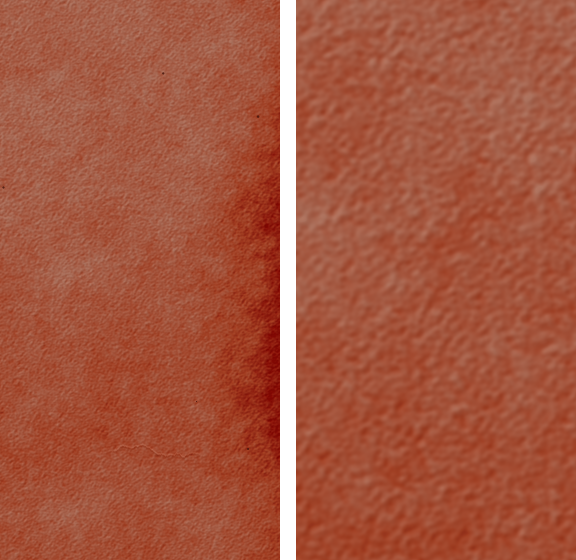
Left: the whole. Right: its middle third, enlarged.
Write a WebGL 1 fragment shader that draws this texture.

```glsl
precision highp float;
uniform vec2 u_resolution;

const vec3 BURNT = vec3(0.51, 0.03, 0.01);
const vec3 RUST = vec3(0.63, 0.24, 0.13);
const vec3 PALE_CLAY = vec3(0.655, 0.415, 0.335);

vec2 hash2(vec2 cell) {
  vec3 q = fract(cell.xyx * vec3(0.1031, 0.1030, 0.0973));
  q += dot(q, q.yzx + 33.33);
  return fract((q.xx + q.yz) * q.zy);
}

float corner(vec2 cell, vec2 offset) {
  return dot(hash2(cell) * 2.0 - 1.0, offset);
}

float gradientNoise(vec2 p) {
  vec2 i = floor(p);
  vec2 f = p - i;
  vec2 w = f * f * f * (f * (f * 6.0 - 15.0) + 10.0);
  vec2 e = vec2(1.0, 0.0);
  float low = mix(corner(i, f), corner(i + e.xy, f - e.xy), w.x);
  float high = mix(corner(i + e.yx, f - e.yx), corner(i + e.xx, f - e.xx), w.x);
  return mix(low, high, w.y);
}

mat2 rotation(float angle) {
  float c = cos(angle);
  float s = sin(angle);
  return mat2(c, -s, s, c);
}

float fbm(vec2 p) {
  float sum = 0.0;
  float amplitude = 0.6;
  mat2 turn = rotation(0.6) * 2.03;
  for (int i = 0; i < 5; i++) {
    sum += amplitude * gradientNoise(p);
    p = turn * p + 17.3;
    amplitude *= 0.55;
  }
  return sum;
}

// Short fibres lying along the given angle
float fibres(vec2 p, float angle, vec2 frequency) {
  return gradientNoise(rotation(angle) * p * frequency.x * vec2(frequency.y, 1.0) + 60.0);
}

float paperHeight(vec2 p) {
  float bend = 0.5 * gradientNoise(p * 9.0 + 40.0);
  vec2 warped = p + 0.006 * bend;
  return 0.8 * fibres(warped, 0.8, vec2(92.0, 0.5)) + 0.6 * gradientNoise(p * 57.0 + 9.0)
    + 0.9 * fibres(p, 0.35, vec2(113.0, 0.85)) + 0.5 * fibres(p, 2.3, vec2(105.0, 0.4));
}

float softPatch(vec2 p, vec2 center, vec2 radius, float angle) {
  vec2 q = rotation(angle) * (p - center) / radius;
  return exp(-dot(q, q) * 1.5);
}

// Stain that soaks in from the right side, heaviest at mid height
float edgeBurn(vec2 p, float wobble) {
  float span = smoothstep(0.0, 0.75, p.y) * (1.0 - smoothstep(1.2, 1.95, p.y));
  float inset = max(1.0 - p.x + 0.1 * wobble, 0.0);
  return mix(0.3, 1.0, span) * (0.75 * exp(-inset / 0.07) + 0.5 * exp(-inset * inset / 0.05));
}

// Thin raised wrinkle: light on the ridge, dark below it
float crease(vec2 p) {
  float ridge = 0.385 - 0.06 * (p.x - 0.5) + 0.06 * fbm(vec2(p.x * 11.0, 4.5));
  float d = p.y - ridge;
  float reach = smoothstep(0.36, 0.46, p.x) * (1.0 - smoothstep(0.66, 0.75, p.x));
  float light = exp(-d * d / 0.000012);
  float shade = exp(-(d + 0.006) * (d + 0.006) / 0.000015);
  return reach * (light - shade);
}

float specks(vec2 p) {
  float ink = 0.0;
  for (int i = 0; i < 5; i++) {
    vec2 seed = vec2(float(i) * 7.0 + 3.0, 21.0);
    vec2 center = hash2(seed) * vec2(1.0, 2.0);
    float radius = mix(0.002, 0.005, hash2(seed + 5.0).x);
    ink = max(ink, 1.0 - smoothstep(radius * 0.4, radius * 1.4, length(p - center)));
  }
  return ink;
}

void main() {
  vec2 p = gl_FragCoord.xy / u_resolution.x;
  p.y *= 2.0 * u_resolution.x / u_resolution.y;

  // Broad fading and cloudy mottling
  float clouds = fbm(p * 3.6 + 31.0);
  float mottle = fbm(rotation(0.7) * p * vec2(13.0, 18.0) + 5.0);
  float tone = mix(0.34, 0.75, smoothstep(0.5, 1.65, p.y));
  tone += 0.5 * clouds + 0.6 * mottle;
  tone += 0.35 * softPatch(p, vec2(0.3, 1.05), vec2(0.17, 0.07), 0.3);
  tone += 0.25 * softPatch(p, vec2(0.28, 0.2), vec2(0.2, 0.1), 0.5);
  tone += 0.25 * softPatch(p, vec2(0.8, 0.12), vec2(0.22, 0.16), -0.4);
  tone -= 1.05 * edgeBurn(p, fbm(p * 5.0 + 70.0) + 0.8 * mottle);

  // Fibrous paper lit from the upper left
  float height = paperHeight(p);
  float relief = height - paperHeight(p + vec2(-0.003, 0.004));
  float wrinkle = crease(p);
  tone += 0.36 * height + 0.17 * relief + 0.25 * wrinkle;

  vec3 color = mix(RUST, PALE_CLAY, clamp(tone, 0.0, 1.1));
  color = mix(color, BURNT, clamp(-tone, 0.0, 1.0));
  color *= 1.0 + 0.075 * relief + 0.07 * wrinkle;
  color = mix(color, vec3(0.24, 0.07, 0.04), 0.75 * specks(p));
  gl_FragColor = vec4(color, 1.0);
}
```
